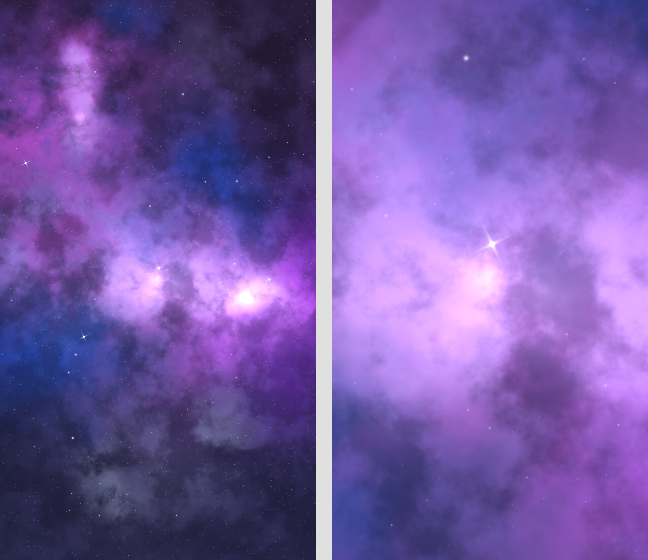
Left: the whole. Right: its middle third, enlarged.
Reproduce this texture procedurally as a WebGL 1 fragment shader.

```glsl
precision highp float;
// Violet nebula: a diagonal band of glowing gas over a dark sky, with stars.
// Soft glows are broken up by crumbly fractal noise, then hashed grids scatter
// round stars and tilted four-pointed sparkles. Unit: canvas height.
uniform vec2 u_resolution;

const vec3 NAVY     = vec3(0.140, 0.140, 0.270);
const vec3 PLUM     = vec3(0.155, 0.110, 0.225);
const vec3 HAZE     = vec3(0.280, 0.260, 0.390);
const vec3 INDIGO   = vec3(0.290, 0.200, 0.500);
const vec3 LAVENDER = vec3(0.490, 0.390, 0.710);
const vec3 VIOLET   = vec3(0.400, 0.110, 0.690);
const vec3 ORCHID   = vec3(0.580, 0.270, 0.680);
const vec3 BLUE     = vec3(0.120, 0.240, 0.620);
const vec3 AZURE    = vec3(0.240, 0.420, 0.830);
const vec3 SLATE    = vec3(0.370, 0.390, 0.520);
const vec3 LILAC    = vec3(0.760, 0.570, 0.930);
const vec3 CORE     = vec3(1.000, 0.800, 1.000);
const vec3 STARLIGHT = vec3(0.950, 0.900, 1.000);

const float WARP = 0.12;           // how far noise bends the glows
const float CLOUD_SCALE = 8.0;
const float PUFF_SCALE = 22.0;
const float SPARKLE_GRID = 9.0;
const float SPARKLE_TILT = 0.45;
const float SPARKLE_SHARE = 0.26;
const float ARM_LENGTH = 0.0060;
const float ARM_WIDTH = 0.0009;
const float STAR_SHARE = 0.12;

float hash(vec2 p) {
  vec3 q = fract(vec3(p.xyx) * 0.1031);
  q += dot(q, q.yzx + 33.33);
  return fract((q.x + q.y) * q.z);
}

float noise(vec2 p) {
  vec2 i = floor(p), f = fract(p);
  f = f * f * (3.0 - 2.0 * f);
  vec2 e = vec2(1.0, 0.0);
  return mix(mix(hash(i), hash(i + e.xy), f.x),
             mix(hash(i + e.yx), hash(i + e.xx), f.x), f.y);
}

float fbm(vec2 p) {
  float sum = 0.0, weight = 0.44;
  for (int i = 0; i < 6; i++) {
    sum += weight * noise(p);
    p = mat2(1.6, 1.2, -1.2, 1.6) * p + 17.3;
    weight *= 0.58;
  }
  return sum;
}

// Gaussian glow around the segment a-b; a point when a equals b.
float streak(vec2 p, vec2 a, vec2 b, float radius) {
  vec2 d = b - a;
  float t = clamp(dot(p - a, d) / max(dot(d, d), 0.00001), 0.0, 1.0);
  vec2 v = (p - a - d * t) / radius;
  return exp(-dot(v, v));
}

float glow(vec2 p, vec2 centre, float radius) {
  return streak(p, centre, centre, radius);
}

vec3 tint(vec3 base, vec3 colour, float amount) {
  return mix(base, colour, clamp(amount, 0.0, 1.0));
}

vec3 nebula(vec2 p) {
  vec2 q = p + WARP * (vec2(fbm(p * 9.0 + 3.1), fbm(p * 9.0 + 41.7)) - 0.5);
  float cloud = smoothstep(0.30, 0.70, fbm(p * CLOUD_SCALE + 8.0));
  float puff = smoothstep(0.32, 0.68, fbm(p * PUFF_SCALE + 60.0));
  float rosy = smoothstep(0.30, 0.68, fbm(p * 14.0 + 90.0));
  float mass = mix(0.40, 1.15, 0.5 * cloud + 0.5 * puff);
  float gap = mix(1.15, 0.45, 0.5 * cloud + 0.5 * rosy);

  // Dark sky, grey haze and the broad band
  vec3 c = mix(NAVY, PLUM, smoothstep(0.25, 0.70, p.y));
  c = tint(c, HAZE, 0.7 * cloud * glow(q, vec2(0.38, 0.87), 0.13));
  c = tint(c, HAZE, 0.8 * mass * glow(q, vec2(0.28, 0.22), 0.17));
  c = tint(c, INDIGO, 1.15 * mass * streak(q, vec2(0.02, 0.74), vec2(0.50, 0.45), 0.24));
  c = tint(c, BLUE, 0.85 * gap * streak(q, vec2(-0.02, 0.39), vec2(0.14, 0.37), 0.10));
  c = tint(c, VIOLET, 0.95 * gap * streak(q, vec2(0.55, 0.50), vec2(0.52, 0.38), 0.12));
  c = tint(c, LAVENDER, 1.15 * mass * streak(q, vec2(0.10, 0.59), vec2(0.36, 0.48), 0.15));
  c = tint(c, INDIGO, 0.55 * gap * glow(q, vec2(0.38, 0.39), 0.07));

  // Rosy clouds at upper left, blue pools, dusty puffs below
  c = tint(c, ORCHID, 1.0 * rosy * streak(q, vec2(0.01, 0.75), vec2(0.16, 0.86), 0.100));
  c = tint(c, ORCHID, 0.7 * rosy * streak(q, vec2(0.12, 0.61), vec2(0.34, 0.43), 0.12));
  c = tint(c, BLUE, 0.85 * gap * streak(q, vec2(0.37, 0.71), vec2(0.44, 0.61), 0.065));
  c = tint(c, AZURE, 0.75 * gap * glow(q, vec2(0.25, 0.57), 0.055));
  c = tint(c, AZURE, 0.40 * gap * glow(q, vec2(0.14, 0.41), 0.070));
  c = tint(c, BLUE, 0.60 * gap * glow(q, vec2(0.25, 0.965), 0.050));
  c = tint(c, SLATE, 0.75 * puff * glow(q, vec2(0.37, 0.22), 0.090));
  c = tint(c, SLATE, 0.85 * puff * streak(q, vec2(0.17, 0.19), vec2(0.22, 0.12), 0.040));

  // Lit gas and hot cores
  float lit = mix(0.25, 1.15, 0.35 * cloud + 0.65 * puff);
  c = tint(c, mix(ORCHID, VIOLET, 0.3) * 1.2, 0.9 * mass * streak(q, vec2(0.42, 0.46), vec2(0.53, 0.48), 0.090));
  c = tint(c, LILAC, 0.95 * lit * streak(q, vec2(0.23, 0.51), vec2(0.46, 0.48), 0.065));
  c = tint(c, LILAC, 0.65 * lit * streak(q, vec2(0.143, 0.78), vec2(0.14, 0.86), 0.035));
  c += CORE * 0.22 * lit * (glow(q, vec2(0.28, 0.505), 0.030) + glow(q, vec2(0.44, 0.47), 0.040));
  c += CORE * 0.25 * (glow(p, vec2(0.28, 0.505), 0.012) + glow(p, vec2(0.44, 0.468), 0.014));
  c += CORE * 0.35 * glow(p, vec2(0.143, 0.789), 0.009);
  return c * mix(0.83, 1.17, 0.4 * cloud + 0.6 * puff);
}

// Four grids, from few bright stars to many faint ones.
float stars(vec2 p) {
  float light = 0.0, grid = 20.0, gain = 1.0;
  for (int i = 0; i < 4; i++) {
    vec2 cell = floor(p * grid), seed = cell + 71.0 * float(i + 1);
    vec2 spot = 0.25 + 0.5 * vec2(hash(seed + 11.0), hash(seed + 29.0));
    float power = hash(seed + 47.0);
    float radius = max(mix(0.0007, 0.0019, power * power * power) * gain, 0.5 / u_resolution.y);
    light += step(hash(seed), STAR_SHARE) * gain * mix(0.45, 1.0, power) * glow(p, (cell + spot) / grid, radius);
    grid *= 1.9;
    gain *= 0.62;
  }
  return light;
}

float sparkles(vec2 p) {
  vec2 cell = floor(p * SPARKLE_GRID);
  vec2 spot = 0.25 + 0.5 * vec2(hash(cell + 5.0), hash(cell + 19.0));
  vec2 d = p - (cell + spot) / SPARKLE_GRID;
  float c = cos(SPARKLE_TILT), s = sin(SPARKLE_TILT);
  d = abs(mat2(c, -s, s, c) * d);
  float size = mix(0.5, 1.1, hash(cell + 37.0));
  vec2 along = exp(-d / (ARM_LENGTH * size));
  vec2 across = exp(-d * d / (ARM_WIDTH * ARM_WIDTH));
  float shape = dot(along, across.yx) + glow(d, vec2(0.0), 0.0018 * size);
  float middle = smoothstep(0.34, 0.42, p.y) * smoothstep(0.78, 0.70, p.y);
  return step(hash(cell + 53.0), SPARKLE_SHARE) * middle * shape;
}

void main() {
  vec2 p = gl_FragCoord.xy / u_resolution.y;
  vec3 colour = nebula(p);
  colour = tint(colour, STARLIGHT, stars(p));
  colour = tint(colour, vec3(1.0), sparkles(p));
  gl_FragColor = vec4(colour, 1.0);
}
```
